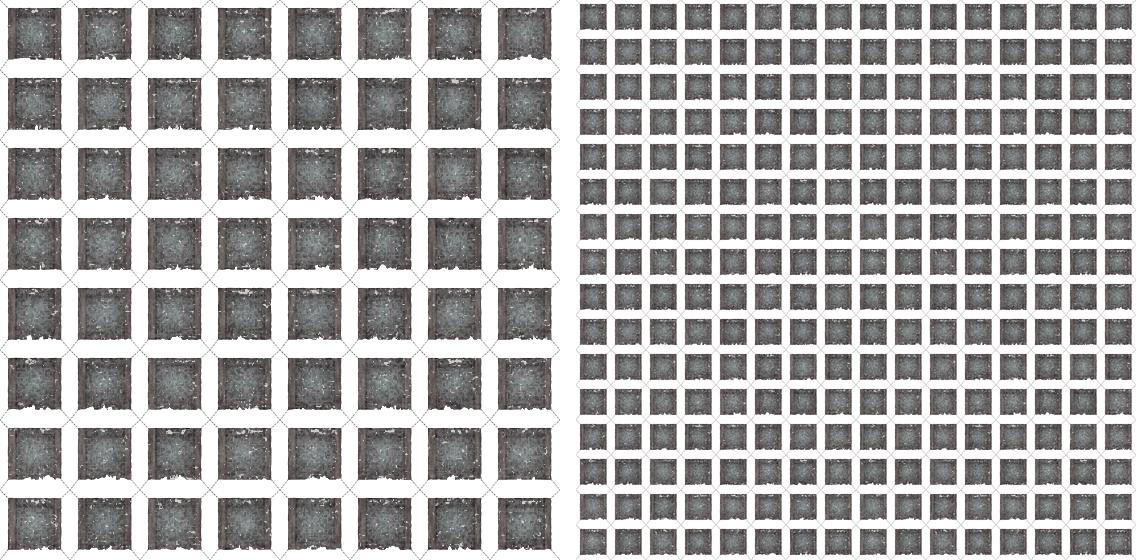
Left: one tile. Right: repeated 2 by 2.
Write a Shadertoy shader that draws this pattern.

```glsl
// An 8 by 8 grid of worn, dark metal squares on white, joined corner to corner
// by thin broken diagonals. Each square is a box distance with a chipped lower
// edge, filled by a soft centre glow, framed strips and wrapping value noise.
#define REPEATS 8.0
#define BOX_LOW vec2(0.115, 0.147)
#define BOX_HIGH vec2(0.875, 0.885)
#define LINE_HALF 0.006
#define DASH_LENGTH 0.045
#define GRAIN 0.34
#define CHIP_DEPTH 0.075
#define DARK vec3(0.325, 0.305, 0.302)
#define STEEL vec3(0.50, 0.525, 0.53)
#define CHIP_COLOUR vec3(0.85, 0.845, 0.83)
#define LINE_COLOUR vec3(0.36, 0.35, 0.35)

float hash(vec2 cell) {
    uvec2 q = uvec2(cell) * uvec2(1597u, 3571u);
    uint h = (q.x ^ (q.y * 2654435u)) * 747796u + 28913u;
    h = (h ^ (h >> 15)) * 2246822u;
    h = (h ^ (h >> 13)) * 3266489u;
    return float((h ^ (h >> 16)) & 65535u) / 65535.0;
}

// Value noise with a whole number of cells across the canvas, so it wraps.
float noise(vec2 uv, vec2 cells) {
    vec2 p = uv * cells, i = floor(p), f = p - i;
    f = f * f * (3.0 - 2.0 * f);
    vec2 a = mod(i, cells), b = mod(i + 1.0, cells);
    return mix(mix(hash(a), hash(vec2(b.x, a.y)), f.x),
               mix(hash(vec2(a.x, b.y)), hash(b), f.x), f.y);
}

float bell(float x, float centre, float width) {
    float t = (x - centre) / width;
    return exp(-t * t);
}

float segmentDistance(vec2 p, vec2 a, vec2 b) {
    vec2 d = b - a;
    return length(p - a - d * clamp(dot(p - a, d) / dot(d, d), 0.0, 1.0));
}

vec3 wornMetal(vec2 p, vec2 uv, float tone) {
    float coarse = noise(uv, vec2(26.0, 24.0) * REPEATS);
    float fine = noise(uv, vec2(53.0, 49.0) * REPEATS);
    float upright = noise(uv, vec2(40.0, 7.0) * REPEATS);
    float level = noise(uv, vec2(9.0, 36.0) * REPEATS);

    // Glow in the middle, grain strongest on the open face
    float glow = bell(p.x, 0.49, 0.24) * bell(p.y, 0.53, 0.25);
    vec3 colour = mix(DARK, STEEL, glow * 0.95);
    float strip = 1.0 - smoothstep(0.215, 0.235, p.x) * (1.0 - smoothstep(0.77, 0.80, p.x));
    float face = 0.6 * coarse + 0.4 * fine - 0.5;
    float brushed = 0.6 * upright + 0.4 * fine - 0.5;
    colour += GRAIN * mix(face, brushed * 0.7, strip) + 0.035 + tone;
    colour += vec3(0.025, 0.012, 0.01) * strip;
    colour += 0.12 * (level - 0.5) * (1.0 - smoothstep(0.25, 0.38, p.y));

    // Dark pits, frame seams and rim
    colour -= 0.17 * smoothstep(0.66, 0.85, coarse) * (1.0 - strip);
    colour -= 0.09 * bell(p.x, 0.228, 0.012) + 0.06 * bell(p.x, 0.775, 0.012);
    colour -= 0.07 * bell(p.y, 0.77, 0.025) * (1.0 - strip);
    vec2 inset = min(p - BOX_LOW, BOX_HIGH - p);
    colour -= 0.09 * (1.0 - smoothstep(0.0, 0.028, min(inset.x, inset.y)));

    // Pale flakes: a cluster at the top, a few on the right and the face
    float flakes = noise(uv, vec2(21.0, 31.0) * REPEATS);
    float flakeBias = 0.34 * bell(p.y, 0.838, 0.032) * bell(p.x, 0.53 + tone * 3.0, 0.19)
        + 0.14 * bell(p.x, 0.79, 0.04) * bell(p.y, 0.55, 0.25)
        + 0.16 * bell(p.y, 0.19, 0.05) * bell(p.x, 0.55, 0.25) + 0.05 * glow;
    float flake = smoothstep(0.76, 0.96, 0.65 * flakes + 0.35 * fine + flakeBias);
    return mix(colour, CHIP_COLOUR, flake * 0.9);
}

void mainImage(out vec4 fragColor, in vec2 fragCoord) {
    vec2 uv = fragCoord / iResolution.xy;
    vec2 p = fract(uv * REPEATS), id = floor(uv * REPEATS);
    float pixel = REPEATS / min(iResolution.x, iResolution.y);
    float tone = (hash(id + 31.0) - 0.5) * 0.035;
    vec3 colour = vec3(1.0);

    // Broken diagonals from each grid crossing to the nearest box corner
    vec2 crossing = step(0.5, p);
    vec2 boxCorner = mix(BOX_LOW, BOX_HIGH, crossing);
    float lineDistance = segmentDistance(p, crossing, boxCorner);
    float along = length(p - crossing) / DASH_LENGTH;
    float dash = 0.62 + 0.38 * cos(6.28318 * along);
    dash *= 0.65 + 0.35 * noise(uv, vec2(30.0) * REPEATS);
    float line = clamp((LINE_HALF - lineDistance) / pixel + 0.5, 0.0, 1.0);
    colour = mix(colour, LINE_COLOUR, line * dash);

    // Square with slightly rough sides and bites out of the lower edge
    float bite = noise(uv, vec2(19.0, 8.0) * REPEATS) * 0.7
        + noise(uv, vec2(43.0, 20.0) * REPEATS) * 0.3;
    float low = BOX_LOW.y + CHIP_DEPTH * smoothstep(0.42, 0.85, bite)
        * bell(p.x, 0.54 + tone * 4.0, 0.23);
    float rough = 0.008 * (noise(uv, vec2(24.0) * REPEATS) - 0.5);
    vec2 inside = min(p - vec2(BOX_LOW.x, low), BOX_HIGH - p);
    float boxDepth = min(inside.x, inside.y) + rough;
    float cover = clamp(boxDepth / pixel + 0.5, 0.0, 1.0);
    colour = mix(colour, wornMetal(p, uv, tone), cover);

    fragColor = vec4(clamp(colour, 0.0, 1.0), 1.0);
}
```
